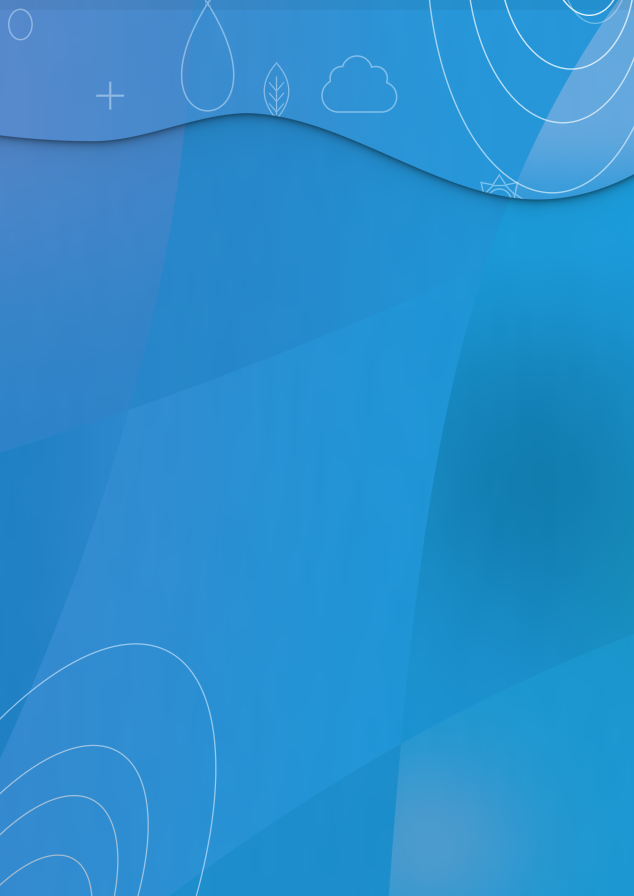
Write a Shadertoy shader that draws this background.

```glsl
// Design grid: 768 units span the canvas height.
const float GRID = 768.0;

float hash(vec2 p) { return fract(sin(dot(p, vec2(127.1, 311.7))) * 4375.85); }

float noise(vec2 p) {
    vec2 i = floor(p), f = fract(p);
    f = f * f * (3.0 - 2.0 * f);
    return mix(mix(hash(i), hash(i + vec2(1, 0)), f.x),
               mix(hash(i + vec2(0, 1)), hash(i + vec2(1, 1)), f.x), f.y);
}

// Antialiased side of an edge, from a distance in canvas heights
float inside(float d) { return smoothstep(-0.8, 0.8, d * iResolution.y); }

// Line around a true distance given in grid units
float ink(float d, float width) {
    return clamp((0.5 * width - abs(d)) * iResolution.y / GRID + 0.5, 0.0, 1.0);
}

// Line along the zero set of any smooth field
float contour(float f, float width) {
    float slope = max(length(vec2(dFdx(f), dFdy(f))), 1e-6);
    return ink(f / slope * GRID / iResolution.y, width);
}

float segment(vec2 p, vec2 a, vec2 b) {
    vec2 d = b - a;
    return length(p - a - d * clamp(dot(p - a, d) / dot(d, d), 0.0, 1.0));
}

float waveHeight(float x) {
    float y = mix(0.8424, 0.8737, smoothstep(0.104, 0.278, x));
    y = mix(y, 0.7773, smoothstep(0.272, 0.6, x));
    float l = max(0.104 - x, 0.0) / 0.104, r = max(x - 0.6, 0.0) / 0.106;
    return y + 0.0065 * l * l + 0.0274 * r * r;
}

float cloud(vec2 p) {
    float d = length(p - vec2(290, 82)) - 14.0;
    d = min(d, length(p - vec2(293, 67)) - 10.0);
    d = min(d, length(p - vec2(306, 61)) - 13.0);
    d = min(d, length(p - vec2(322, 67)) - 10.0);
    d = min(d, length(p - vec2(327, 83)) - 13.0);
    vec2 box = abs(p - vec2(308, 82)) - vec2(18, 14);
    return min(d, max(box.x, box.y));
}

float icons(vec2 g) {
    float a = contour(length((g - vec2(17.5, 21)) / vec2(10, 13)) - 1.0, 1.2);
    vec2 plus = abs(g - vec2(94.5, 82));
    a = max(a, ink(max(min(plus.x, plus.y), max(plus.x, plus.y) - 11.0), 1.8));
    // Drop
    float t = (g.y - 3.0) / 92.0, dx = g.x - 178.0;
    a = max(a, contour(dx * dx - 3364.0 * t * t * (1.0 - t), 1.3));
    // Leaf with veins
    vec2 leaf = vec2(abs(g.x - 237.0), g.y);
    float bend = (g.y - 78.0) / 24.0;
    a = max(a, contour(leaf.x - 10.5 * (1.0 - bend * bend), 1.1));
    a = max(a, ink(segment(leaf, vec2(0, 66), vec2(0, 98)), 1.1));
    for (float i = 0.0; i < 3.0; i++)
        a = max(a, ink(segment(leaf, vec2(0, 78.0 + 9.0 * i), vec2(6, 71.0 + 9.0 * i)), 1.0));
    a = max(a, contour(cloud(g), 1.3));
    // Sun: a ring and triangular rays
    vec2 s = g - vec2(428, 172);
    float sector = 0.7854, angle = atan(s.x, -s.y);
    angle -= sector * floor(angle / sector + 0.5);
    vec2 ray = length(s) * vec2(abs(sin(angle)), cos(angle));
    a = max(a, ink(length(s) - 10.0, 1.2));
    return max(a, ink(max(13.0 - ray.y, 0.83 * ray.x + 0.55 * (ray.y - 22.0)), 1.2));
}

void mainImage(out vec4 fragColor, in vec2 fragCoord) {
    vec2 p = fragCoord / iResolution.y;
    vec2 g = vec2(p.x, 1.0 - p.y) * GRID;
    float y2 = p.y * p.y;

    // Edges of the overlapping panels
    float left = inside(0.215 - 0.29 * pow(max(1.0 - p.y, 0.0), 1.8) - p.x);
    float right = inside(p.x - 0.434 - 0.07 * p.y - 0.052 * y2 - 0.134 * y2 * y2);
    float upper = inside(p.y - 0.495 - 0.31 * p.x - 0.14 * p.x * p.x);
    float k = p.x - 0.189;
    float lower = inside(0.75 * k - 0.36 * k * k - p.y);

    // Central gradient and left panels
    vec3 col = mix(vec3(0.21, 0.54, 0.81), vec3(0.125, 0.585, 0.84), smoothstep(0.0, 0.5, p.x + 0.12 * (0.5 - p.y)));
    col = mix(col, vec3(0.14, 0.52, 0.78), 0.75 * upper * smoothstep(0.6, 0.2, p.x));
    vec3 violet = mix(vec3(0.18, 0.515, 0.785), vec3(0.34, 0.53, 0.79),
                      smoothstep(0.5, 0.95, p.y) * (1.0 - 2.2 * p.x));
    col = mix(col, violet, left * upper);
    col = mix(col, vec3(0.125, 0.505, 0.77), left * (1.0 - upper) * smoothstep(0.22, 0.0, p.x));
    col = mix(col, vec3(0.11, 0.55, 0.79), 0.85 * lower);

    // Right panel: dark spot, teal rim, pale glow at the bottom
    vec3 side = mix(vec3(0.11, 0.575, 0.82), vec3(0.11, 0.62, 0.87), smoothstep(0.5, 0.8, p.y));
    side = mix(side, vec3(0.09, 0.58, 0.72), 0.7 * smoothstep(0.56, 0.72, p.x) * exp(-pow((p.y - 0.38) / 0.14, 2.0)));
    vec2 spot = (p - vec2(0.595, 0.465)) / vec2(0.145, 0.17);
    side = mix(side, vec3(0.065, 0.485, 0.68), 0.95 * exp(-dot(spot, spot)));
    side = mix(side, vec3(0.11, 0.60, 0.82), 0.7 * lower);
    vec2 pale = (p - vec2(0.48, 0.06)) / vec2(0.11, 0.1);
    side = mix(side, vec3(0.36, 0.61, 0.80), 0.75 * lower * exp(-dot(pale, pale)));
    col = mix(col, side, right);

    // Header panel and the shadow below its wave
    float wave = p.y - waveHeight(p.x);
    float header = inside(wave);
    col *= 1.0 - 0.42 * exp(min(wave, 0.0) / 0.0045) - 0.06 * exp(min(wave, 0.0) / 0.025);
    vec3 top = mix(vec3(0.23, 0.55, 0.81), vec3(0.15, 0.59, 0.85), smoothstep(0.2, 0.55, p.x));
    top = mix(top, vec3(0.34, 0.54, 0.80) - vec3(0.35, 0.0, 0.0) * p.x, left);
    top = mix(top, vec3(0.39, 0.66, 0.87), right * smoothstep(0.74, 0.87, p.y));
    top *= 1.0 - 0.05 * inside(p.y - 0.989);
    top = mix(top, vec3(0.85, 0.93, 1.0), 0.48 * icons(g));
    col = mix(col, top, header);

    // Nested contours in the upper right and lower left corners
    vec4 ringX = vec4(468, 478, 486, 503), ringW = vec4(102, 78, 58, 30), ringH = vec4(195, 135, 89, 43);
    vec4 hillY = vec4(840, 824, 832, 848), hillW = vec4(185, 127, 101, 79), hillH = vec4(288, 185, 150, 115);
    for (int i = 0; i < 4; i++) {
        vec2 q = g - vec2(ringX[i], -30);
        q.y -= 0.1 * q.x;
        float ring = contour(length(q / vec2(ringW[i], ringH[i])) - 1.0, 1.2);
        col = mix(col, vec3(0.95, 0.98, 1.0), (0.6 + 0.1 * float(i)) * ring * header);
        vec2 h = vec2(g.x, hillY[i] - g.y) / vec2(hillW[i], hillH[i]);
        h.y = (h.y - 0.63 * h.x) / 0.777;
        vec3 tint = mix(vec3(0.85, 0.92, 1.0), vec3(0.9, 0.84, 0.8), float(i) / 3.0);
        col = mix(col, tint, 0.62 * contour(length(h) - 1.0, 1.1));
    }
    float inner = contour(length((g - vec2(510, -30)) / vec2(29, 50)) - 1.0, 1.1);
    col = mix(col, vec3(0.9, 0.95, 1.0), 0.4 * inner);

    // Faint brushed grain
    col += 0.008 * (noise(p * vec2(70, 22)) - 0.5);
    fragColor = vec4(col, 1.0);
}
```
